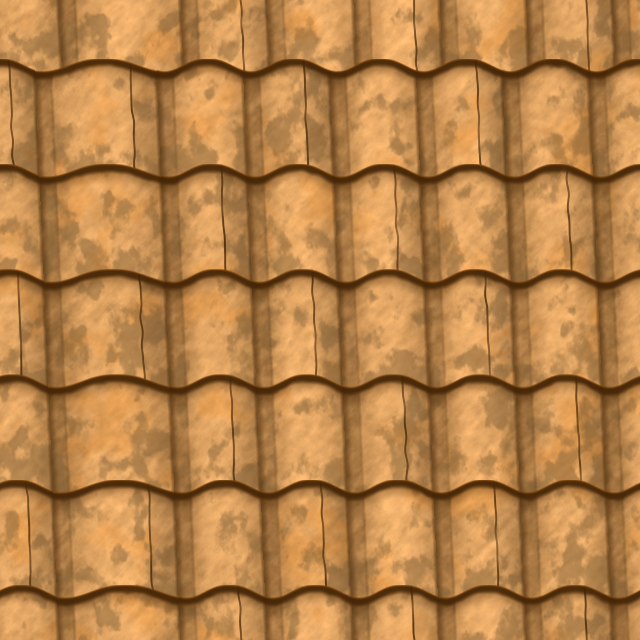
Reproduce this texture procedurally as a Shadertoy shader.

```glsl
// Clay roof: overlapping rows of barrel tiles with a narrow pan between covers.
// Each row is shaded from its column profile, a scalloped overlap shadow, cracks
// and layered noise; neighbouring rows are blended along the scalloped edge.

const float FIRST_EDGE = 0.0915;  // top of the first full row, measured downwards
const float PITCH      = 0.1645;  // row height
const float ROWS       = 6.0;     // rows before tiles recur
const float NARROW_COLS = 6.0;    // narrow columns beside the wide one
const float WIDE       = 0.190;   // width of the wide column
const float START      = 0.050;   // left side of the wide column
const float LEAN       = 0.042;   // sideways drift of columns down the roof
const float PAN        = 0.025;   // width of the recessed pan
const float SCALLOP    = 0.020;   // depth of the overlap curve
const float LIP        = 0.012;   // thickness of the dark overlap line
const float CRACK_INSET = 0.040;  // crack distance from the right seam
const float CRACK_WIDTH = 0.0017;

const vec3 CLAY   = vec3(0.90, 0.66, 0.40);
const vec3 UMBER  = vec3(0.27, 0.16, 0.04);
const vec3 SHADOW = vec3(0.26, 0.14, 0.02);
const vec3 GRIME  = vec3(0.50, 0.37, 0.21);
const vec3 RUST   = vec3(0.85, 0.53, 0.20);

float hash(vec2 p) {
    return fract(sin(dot(p, vec2(127.1, 311.7))) * 43758.5453);
}

float noise(vec2 p) {
    vec2 i = floor(p), f = fract(p);
    f = f * f * (3.0 - 2.0 * f);
    return mix(mix(hash(i), hash(i + vec2(1, 0)), f.x),
               mix(hash(i + vec2(0, 1)), hash(i + vec2(1, 1)), f.x), f.y);
}

float fbm(vec2 p) {
    float sum = 0.0, amp = 0.53;
    for (int i = 0; i < 4; i++) {
        sum += amp * noise(p);
        p = mat2(1.6, 1.2, -1.2, 1.6) * p + 7.3;
        amp *= 0.5;
    }
    return sum;
}

// Returns distance from the left seam, column width and column index.
vec3 column(vec2 p, float row) {
    float drop = p.y + 1.0 - step(0.5, row);
    float x = fract(p.x - START - LEAN * drop);
    if (x < WIDE) return vec3(x, WIDE, 0.0);
    float width = (1.0 - WIDE) / NARROW_COLS;
    float i = floor((x - WIDE) / width);
    return vec3(x - WIDE - i * width, width, i + 1.0);
}

// Height of the scalloped upper edge of a row, sagging over each pan.
float upperEdge(vec2 p, float row) {
    vec3 col = column(p, max(row, 1.0));
    float phase = 6.28319 * (col.x - 0.5 * PAN) / col.y;
    return FIRST_EDGE + (row - 1.0) * PITCH
         + SCALLOP * pow(0.5 + 0.5 * cos(phase), 1.3);
}

vec3 shadeRow(vec2 p, float row) {
    vec3 col = column(p, row);
    float t = col.x, width = col.y;
    vec2 id = vec2(col.z, mod(row, ROWS));
    float below = p.y - upperEdge(p, row);
    float along = below / PITCH;
    vec2 q = p + 5.0 * hash(id);

    // Rounded cover and recessed pan
    float s = (t - PAN) / (width - PAN);
    float cover = smoothstep(-0.003, 0.004, t - PAN + 0.004 * (noise(q * 60.0) - 0.5));
    float round_ = 0.80 + 0.22 * smoothstep(0.0, 0.3, s) - 0.25 * smoothstep(0.60, 1.0, s);
    float light = mix(0.63, round_, cover);
    light += 0.09 * (hash(id + 3.7) - 0.5) + 0.05 * smoothstep(0.80, 0.97, along) * cover;

    // Fine grain and slanted brush marks
    float grain = fbm(q * 85.0) - 0.5;
    float marks = fbm(vec2(q.x + q.y, (q.x - q.y) * 0.35) * 75.0) - 0.5;
    light += 0.24 * grain + 0.28 * marks;
    vec3 color = mix(UMBER, CLAY, light);

    // Rust patches, and grime gathering low and to the right
    float rust = smoothstep(0.52, 0.75, fbm(q * 16.0 + 4.0));
    color = mix(color, RUST * (0.8 + 0.25 * light), 0.35 * rust * cover);
    float grimeBias = 0.13 * smoothstep(0.3, 1.0, along) + 0.07 * smoothstep(0.4, 1.0, s);
    float grime = smoothstep(0.56, 0.76, fbm(q * vec2(38.0, 30.0)) + grimeBias);
    color = mix(color, GRIME, 0.50 * grime);

    // Seam between neighbouring columns
    float seam = max(1.0 - smoothstep(0.0, 0.012, t), 1.0 - smoothstep(0.0, 0.006, width - t));
    color = mix(color, SHADOW, 0.48 * seam);
    float step_ = 1.0 - smoothstep(0.0, 0.004, abs(t - PAN));
    color = mix(color, SHADOW, 0.16 * step_);

    // Cracks on alternate tiles
    float cracked = mod(id.x + id.y, 2.0);
    float offset = t - width + CRACK_INSET + 0.003 * (noise(vec2(id.x, q.y * 45.0)) - 0.5);
    float soft = max(CRACK_WIDTH, 1.0 / iResolution.y);
    float crack = 1.0 - smoothstep(0.3 * soft, 1.5 * soft, abs(offset));
    crack *= 0.50 + 0.35 * noise(q * vec2(8.0, 35.0));
    color = mix(color, SHADOW, cracked * crack);
    color *= 1.0 - 0.07 * cracked * smoothstep(0.0, 0.003, offset);

    // Overlap line and the soft shadow beneath it
    float ragged = below + 0.003 * (noise(p * 70.0) - 0.5);
    float line = 1.0 - smoothstep(LIP * 0.6, LIP * 1.35, ragged);
    float soften = 1.0 - smoothstep(0.0, mix(0.044, 0.034, cover), ragged);
    color = mix(color, SHADOW, 0.55 * soften);
    return mix(color, SHADOW * (1.0 + 0.8 * smoothstep(0.004, 0.0, below)), 0.88 * line);
}

void mainImage(out vec4 fragColor, in vec2 fragCoord) {
    vec2 p = fragCoord / iResolution.xy;
    p.y = 1.0 - p.y;
    float row = floor((p.y - FIRST_EDGE) / PITCH) + 1.0;
    float soft = max(0.0018, 1.0 / iResolution.y);
    float covered = smoothstep(-soft, soft, p.y - upperEdge(p, row));
    vec3 color = mix(shadeRow(p, row - 1.0), shadeRow(p, row), covered);
    fragColor = vec4(clamp(color, 0.0, 1.0), 1.0);
}
```
